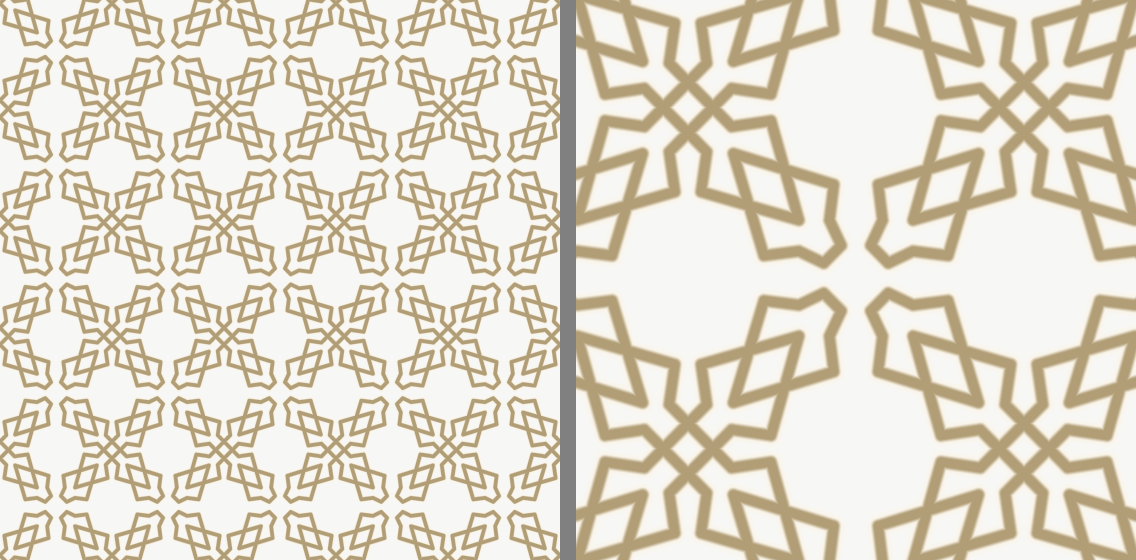
Left: the whole. Right: its middle third, enlarged.
Give the GLSL for this pattern, as a Shadertoy shader.

```glsl
const vec2 REPEATS = vec2(5.0, 4.923);   // flowers across and down
const vec2 PHASE = vec2(0.0, 0.967);     // flower centre, in cells
const float HALF_WIDTH = 0.0174;         // half the line width, in cells
const float HALO_WIDTH = 0.034;

const vec3 PAPER = vec3(0.970, 0.970, 0.962);
const vec3 CREAM = vec3(0.980, 0.958, 0.912);
const vec3 GOLD = vec3(0.695, 0.620, 0.465);

float segment(vec2 p, vec2 a, vec2 b) {
    vec2 pa = p - a, ba = b - a;
    return length(pa - ba * clamp(dot(pa, ba) / dot(ba, ba), 0.0, 1.0));
}

// Folds a cell into one octant around its flower centre
vec2 foldOctant(vec2 p) {
    vec2 q = abs(fract(p + 0.5) - 0.5);
    return q.x < q.y ? q.yx : q;
}

// Half of the inner kite, from the central diamond to its outward tip
float innerKite(vec2 p) {
    vec2 root = vec2(0.074, 0.0);
    vec2 neck = vec2(0.130, 0.056);
    vec2 shoulder = vec2(0.247, 0.039);
    float d = segment(p, vec2(0.037), root);
    d = min(d, segment(p, root, neck));
    d = min(d, segment(p, neck, shoulder));
    return min(d, segment(p, shoulder, vec2(0.330)));
}

// Half of the outer leaf, from its inward tip to the blunt end
float outerLeaf(vec2 p) {
    vec2 shoulder = vec2(0.434, 0.226);
    vec2 notch = vec2(0.421, 0.330);
    vec2 corner = vec2(0.456, 0.404);
    float d = segment(p, vec2(0.135), shoulder);
    d = min(d, segment(p, shoulder, notch));
    d = min(d, segment(p, notch, corner));
    return min(d, segment(p, corner, vec2(0.430)));
}

// Paper, soft cream halo, then the gold line
vec3 shadeLine(float d, float soft) {
    float halo = 1.0 - smoothstep(HALF_WIDTH, HALO_WIDTH + soft, d);
    float line = 1.0 - smoothstep(HALF_WIDTH - soft, HALF_WIDTH + soft, d);
    return mix(mix(PAPER, CREAM, halo), GOLD, line);
}

void mainImage(out vec4 fragColor, in vec2 fragCoord) {
    vec2 cell = fragCoord / iResolution.xy * REPEATS - PHASE;
    vec2 p = foldOctant(cell);
    float d = min(innerKite(p), outerLeaf(p));
    float pixel = REPEATS.x / iResolution.x;
    fragColor = vec4(shadeLine(d, max(0.007, 0.75 * pixel)), 1.0);
}
```
